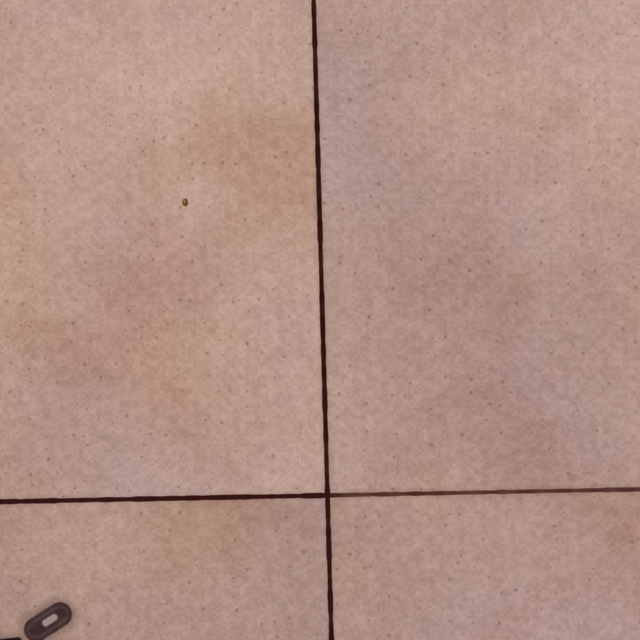
Give the GLSL for this texture, as a WebGL 1 fragment shader.

```glsl
precision highp float;

uniform vec2 u_resolution;

float hash(vec2 p) {
  return fract(sin(dot(p, vec2(127.1, 311.7))) * 43758.5453);
}

float noise(vec2 p) {
  vec2 i = floor(p), f = fract(p);
  f = f * f * (3.0 - 2.0 * f);
  return mix(mix(hash(i), hash(i + vec2(1.0, 0.0)), f.x),
             mix(hash(i + vec2(0.0, 1.0)), hash(i + vec2(1.0, 1.0)), f.x), f.y);
}

float fbm(vec2 p) {
  float sum = 0.0, amp = 0.5;
  for (int i = 0; i < 5; i++) {
    sum += amp * noise(p);
    p = mat2(1.6, 1.2, -1.2, 1.6) * p + 7.3;
    amp *= 0.5;
  }
  return sum;
}

float capsule(vec2 p, vec2 a, vec2 b, float radius) {
  vec2 pa = p - a, ba = b - a;
  return length(pa - ba * clamp(dot(pa, ba) / dot(ba, ba), 0.0, 1.0)) - radius;
}

float fill(float d, float soft) {
  return 1.0 - smoothstep(-soft, soft, d);
}

// Sparse dark pits, one candidate per cell
float pits(vec2 p, float cells) {
  vec2 g = p * cells, cell = floor(g);
  vec2 centre = 0.2 + 0.6 * vec2(hash(cell + 3.1), hash(cell + 8.7));
  float size = 0.04 + 0.1 * hash(cell + 5.3);
  return fill(length(fract(g) - centre) - size, 0.07) * step(0.72, hash(cell));
}

vec3 tileColour(vec2 p, vec2 id) {
  vec2 q = p + id * 5.7;
  float cloud = fbm(q * 3.5 + 2.0);
  float warmth = smoothstep(0.3, 0.7, fbm(q * 2.6 + 11.0) + 0.25 * (p.y - 0.5));
  vec3 pink = vec3(0.695, 0.573, 0.55);
  vec3 ochre = vec3(0.725, 0.6, 0.54);
  vec3 col = mix(pink, ochre, warmth);
  col += 0.12 * (cloud - 0.47) + 0.03 * (p.y - 0.45) + 0.012 * (hash(id + 2.0) - 0.5);

  // Brownish stains
  float stain = smoothstep(0.5, 0.75, fbm(q * 4.0 + 23.0));
  col -= stain * vec3(0.035, 0.05, 0.065);
  col -= vec3(0.03, 0.045, 0.06) * (1.0 - smoothstep(0.0, 0.13, p.x)) * noise(p * 7.0);

  // Fine grain and pits
  col += 0.045 * (noise(p * 95.0) - 0.5) + 0.055 * (noise(p * 230.0 + 4.0) - 0.5);
  col -= 0.09 * pits(p, 48.0) + 0.05 * pits(p + 0.37, 85.0);
  return col;
}

void main() {
  vec2 p = gl_FragCoord.xy / u_resolution;
  float px = 1.0 / min(u_resolution.x, u_resolution.y);

  // Slightly skewed tile grid, measured from its visible crossing
  vec2 g = p - vec2(0.518 - 0.028 * p.y, 0.216 + 0.0195 * p.x);
  vec2 id = floor(g / 0.85);
  vec3 col = tileColour(p, id);

  // Joints: the horizontal one is thinner and paler on the right
  vec2 toJoint = abs(mod(g + 0.425, 0.85) - 0.425);
  toJoint += 0.0012 * (vec2(noise(p.yy * 60.0), noise(p.xx * 60.0 + 9.0)) - 0.5);
  float right = smoothstep(-0.01, 0.03, g.x);
  float soft = max(px, 0.0013);
  float vertical = fill(toJoint.x - 0.0036, soft);
  float horizontal = fill(toJoint.y - mix(0.0037, 0.0031, right), soft);
  col *= 1.0 - 0.07 * fill(min(toJoint.x, toJoint.y) - 0.007, 0.005);
  vec3 paleGrout = vec3(0.33, 0.2, 0.175) + 0.08 * (noise(p * 70.0) - 0.5);
  col = mix(col, mix(vec3(0.2, 0.085, 0.075), paleGrout, right), horizontal);
  col = mix(col, vec3(0.165, 0.06, 0.05) + 0.05 * noise(p * 60.0), vertical);

  // Crumb on the upper left tile
  vec2 c = p - vec2(0.289, 0.684);
  float crumb = length(c * vec2(1.0, 0.8)) - 0.003 - 0.004 * noise(p * 240.0);
  col = mix(col, vec3(0.36, 0.23, 0.13), 0.85 * fill(crumb, soft));
  col = mix(col, vec3(0.72, 0.55, 0.36), 0.8 * fill(length(c + vec2(0.001, -0.001)) - 0.0018, soft));

  // Dark oval loop and its strap in the lower left corner
  vec2 mid = vec2(0.075, 0.028), axis = vec2(0.84, 0.54);
  float loop = capsule(p, mid - axis * 0.022, mid + axis * 0.022, 0.019);
  float hole = capsule(p, mid + 0.003 - axis * 0.008, mid + 0.003 + axis * 0.008, 0.0055);
  float strap = capsule(p, vec2(-0.01, -0.006), vec2(0.028, -0.002), 0.006);
  col *= 1.0 - 0.25 * fill(min(loop, strap) - 0.006, 0.013);
  vec3 rubber = vec3(0.25, 0.18, 0.18) + 0.09 * fill(abs(loop + 0.007) - 0.001, 0.004);
  col = mix(col, rubber + 0.05 * (noise(p * 150.0) - 0.5), fill(loop, max(px, 0.002)));
  col = mix(col, vec3(0.62, 0.53, 0.52), fill(hole, max(px, 0.002)));
  col = mix(col, vec3(0.12, 0.08, 0.09), fill(strap, max(px, 0.002)));

  gl_FragColor = vec4(clamp(col, 0.0, 1.0), 1.0);
}
```
